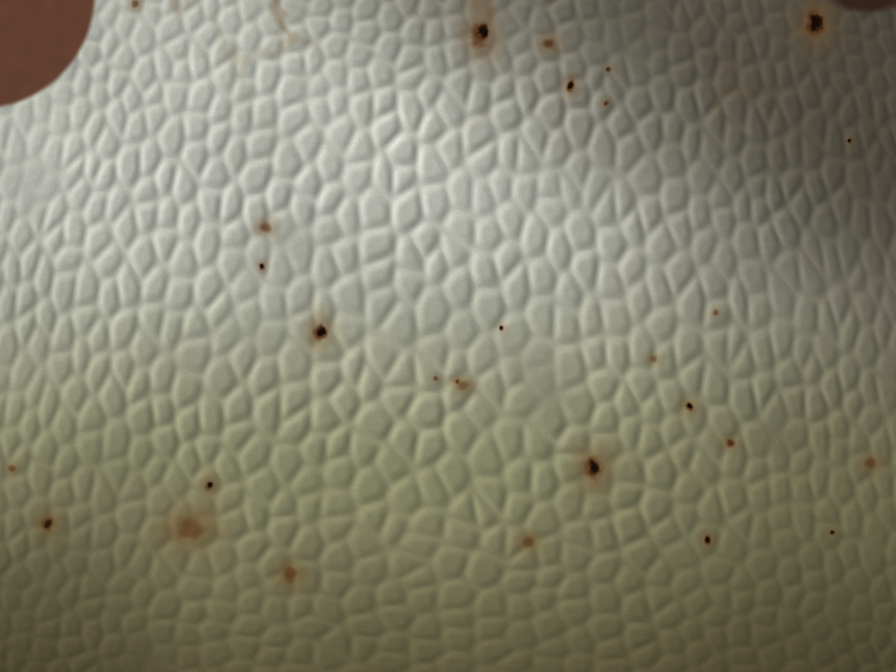
Write a Shadertoy shader that draws this texture.

```glsl
#define PORE_DENSITY vec2(25.0, 18.0)
#define PORE_JITTER 0.66
#define RELIEF 0.23
#define SPOT_COUNT 30
#define PALE vec3(0.70, 0.71, 0.67)
#define OLIVE vec3(0.515, 0.515, 0.395)
#define DEEP vec3(0.36, 0.34, 0.235)
#define DUSK vec3(0.36, 0.345, 0.30)
#define TAN vec3(0.44, 0.32, 0.18)
#define RUST vec3(0.30, 0.15, 0.06)
#define BACKDROP vec3(0.38, 0.25, 0.19)

vec2 hash2(vec2 p) {
    vec3 q = fract(p.xyx * vec3(0.1031, 0.1030, 0.0973));
    q += dot(q, q.yzx + 33.33);
    return fract((q.xx + q.yz) * q.zy);
}

float corner(vec2 cell, vec2 offset) {
    return dot(hash2(cell + 50.0) * 2.0 - 1.0, offset);
}

float gradientNoise(vec2 p) {
    vec2 i = floor(p), f = p - i;
    vec2 w = f * f * f * (f * (f * 6.0 - 15.0) + 10.0);
    vec2 e = vec2(1.0, 0.0);
    return mix(mix(corner(i, f), corner(i + e, f - e), w.x),
               mix(corner(i + e.yx, f - e.yx), corner(i + 1.0, f - 1.0), w.x), w.y);
}

float fbm(vec2 p) {
    float sum = 0.0, gain = 0.6;
    for (int i = 0; i < 4; i++) {
        sum += gain * gradientNoise(p);
        p = p * 2.03 + 7.1;
        gain *= 0.5;
    }
    return sum;
}

// Pore grid: columns fan out downwards, pores shrink towards the borders
vec2 poreSpace(vec2 p) {
    float x = p.x - 0.66, y = p.y - 0.55;
    vec2 q = vec2(x / (1.0 - 0.34 * y), y + 0.75 * y * y * y - 0.14 * x * x);
    q.x += 0.35 * x * x * x;
    q += 0.016 * vec2(gradientNoise(p * 5.0), gradientNoise(p * 5.0 + 31.0));
    return q * PORE_DENSITY + 60.0;
}

vec2 poreSite(vec2 id) {
    return id + vec2(0.5, 0.25 + 0.5 * mod(id.x, 2.0))
         + PORE_JITTER * (hash2(id) - 0.5);
}

// Rounded distance to the rim of the enclosing pore
float rimDistance(vec2 q) {
    vec2 base = floor(q), nearest = vec2(0.0);
    float best = 1e3, sum = 0.0;
    for (int k = 0; k < 25; k++) {
        vec2 d = poreSite(base + vec2(k % 5 - 2, k / 5 - 2)) - q;
        if (dot(d, d) < best) { best = dot(d, d); nearest = d; }
    }
    for (int k = 0; k < 25; k++) {
        vec2 d = poreSite(base + vec2(k % 5 - 2, k / 5 - 2)) - q;
        vec2 gap = d - nearest;
        if (dot(gap, gap) > 1e-4)
            sum += exp(-11.0 * dot(0.5 * (d + nearest), normalize(gap)));
    }
    return -log(sum) / 11.0;
}

float dome(vec2 p) {
    return smoothstep(-0.05, 0.27, rimDistance(poreSpace(p)));
}

// Broad light: pale above, olive below, dusk at upper right
vec3 skinTone(vec2 p) {
    vec3 tone = mix(DEEP, OLIVE, smoothstep(-0.06, 0.32, p.y));
    tone = mix(tone, PALE, smoothstep(0.25, 0.72, p.y));
    float dusk = smoothstep(0.0, 0.40, dot(p - vec2(0.70, 0.70), vec2(0.54, 0.84)));
    tone = mix(tone, DUSK, 0.95 * dusk);
    float right = smoothstep(0.70, 1.33, p.x), left = smoothstep(0.4, 0.0, p.x);
    tone *= 1.0 - vec3(0.20, 0.22, 0.25) * right;
    tone *= 1.0 - vec3(0.18, 0.20, 0.22) * left * smoothstep(0.55, 0.0, p.y);
    return tone * (1.0 + 0.12 * fbm(p * 4.0));
}

// Scattered blemishes: soft tan halo, rusty body, dark off-centre core
vec3 addSpots(vec3 color, vec2 p) {
    vec2 wobble = vec2(fbm(p * 40.0), fbm(p * 40.0 + 19.0));
    for (int i = 0; i < SPOT_COUNT; i++) {
        vec2 id = vec2(float(i), 7.0);
        vec2 center = hash2(id) * vec2(1.33, 0.9) + vec2(0.0, 0.1);
        vec2 trait = hash2(id + 91.0);
        float size = mix(0.004, 0.017, trait.x * trait.x * trait.x);
        vec2 d = p - center + wobble * size * 1.1;
        d.x *= mix(0.75, 1.3, trait.y);
        float r = length(d) / size;
        float core = length(d - size * 0.4 * (trait - 0.5)) / size;
        color = mix(color, TAN, (0.3 + 0.35 * trait.x) * exp(-0.2 * r * r));
        color = mix(color, RUST, (0.35 + 0.5 * trait.y) * smoothstep(1.4, 0.4, r));
        color = mix(color, RUST * 0.3, smoothstep(0.3, 0.8, trait.y) * smoothstep(0.8, 0.3, core));
    }
    return color;
}

void mainImage(out vec4 fragColor, in vec2 fragCoord) {
    vec2 p = fragCoord / iResolution.y;
    vec3 color = skinTone(p);

    // Pore relief, weak near the borders and on bruised patches
    vec2 toLight = vec2(-0.0042, 0.0028);
    float slope = dome(p - toLight) - dome(p + toLight);
    float focus = 1.0 - 0.5 * smoothstep(0.25, 0.75, length((p - vec2(0.66, 0.55)) * vec2(0.8, 1.2)));
    float bruise = smoothstep(0.16, 0.34, fbm(p * 3.2 + 4.0));
    focus *= (1.0 - 0.7 * bruise) * (1.0 + 0.6 * gradientNoise(p * 9.0));
    color *= 1.0 + RELIEF * focus * (slope + 0.14 * (0.6 - dome(p)));
    color *= 1.0 - 0.05 * bruise;
    color *= 1.0 + 0.05 * fbm(p * 90.0) + 0.035 * gradientNoise(p * 260.0);

    // Tan veins towards the top
    float vein = smoothstep(0.09, 0.0, abs(fbm(p * 7.0 + 12.0)));
    vein *= smoothstep(0.72, 1.0, p.y) * smoothstep(-0.05, 0.3, gradientNoise(p * 6.0 + 3.0));
    color = mix(color, TAN, 0.35 * vein);
    color = addSpots(color, p);

    // Backdrop showing past the two upper corners
    float leftGap = length(p - vec2(-0.03, 1.01)) - 0.17;
    float rightGap = length((p - vec2(1.29, 1.01)) * vec2(0.5, 1.0)) - 0.026;
    vec3 backdrop = BACKDROP * (1.0 + 0.12 * fbm(p * 30.0));
    color = mix(color, backdrop, smoothstep(0.006, -0.004, leftGap));
    color = mix(color, backdrop * 0.55, smoothstep(0.008, -0.006, rightGap));
    fragColor = vec4(color, 1.0);
}
```
